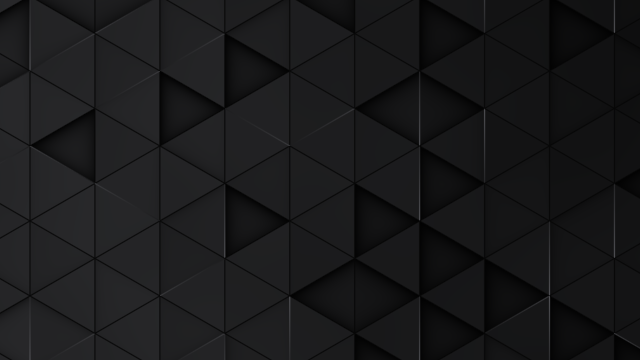
Give the GLSL for this pattern, as a Shadertoy shader.

```glsl
const float SIDE = 0.2083;              // triangle side, in canvas heights
const float ALTITUDE = 0.8660254;       // altitude of a unit triangle
const vec2 GRID_ORIGIN = vec2(0.0833, 0.178);
const vec3 TINT = vec3(0.985, 0.99, 1.04);

float hash(vec3 p) {
    p = fract(p * vec3(0.1031, 0.1030, 0.0973));
    p += dot(p, p.yzx + 33.33);
    return fract((p.x + p.y) * p.z);
}

vec2 gradientAt(vec2 cell) {
    float angle = 6.2831853 * hash(vec3(cell, 7.0));
    return vec2(cos(angle), sin(angle));
}

float gradientNoise(vec2 p) {
    vec2 i = floor(p), f = fract(p);
    vec2 u = f * f * f * (f * (f * 6.0 - 15.0) + 10.0);
    vec2 e = vec2(1.0, 0.0);
    float low = mix(dot(gradientAt(i), f), dot(gradientAt(i + e), f - e), u.x);
    float high = mix(dot(gradientAt(i + e.yx), f - e.yx),
                     dot(gradientAt(i + 1.0), f - 1.0), u.x);
    return mix(low, high, u.y);
}

// Most tiles stand near the same level, a few are sunk deeply
float tileHeight(vec3 id) {
    float r = hash(id + 19.0);
    return r < 0.19 ? 0.0 : 0.55 + 0.45 * r;
}

float lineMask(float d, float halfWidth, float pixel) {
    return 1.0 - smoothstep(halfWidth - 0.75 * pixel, halfWidth + 0.75 * pixel, d);
}

// Soft shadow cast over an edge by a taller neighbour
float edgeShadow(float d, float drop, float strength) {
    float reach = 0.045 + 0.085 * drop;
    return 1.0 - strength * smoothstep(0.0, 0.65, drop) * exp(-d / reach);
}

// Dark seam, or on some edges a fine glint fading along its length
vec3 drawSeam(vec3 color, float d, float along, vec3 key, float vertical, float pixel) {
    float seam = lineMask(d, 0.008, pixel);
    float chance = hash(key + 53.0);
    float glint = step(chance, mix(0.16, 0.24, vertical));
    float fade = mix(0.45, 1.0, hash(key + 5.0) < 0.5 ? along : 1.0 - along);
    vec3 glintColor = TINT * mix(0.24, 0.36, vertical) * fade;
    return mix(color, mix(vec3(0.022), glintColor, glint), seam * 0.85);
}

// Broad light falling off to the right and into the top right corner
float ambientLight(vec2 uv, float aspect) {
    float x = uv.x / aspect;
    float light = mix(0.154, 0.077, smoothstep(-0.05, 1.05, x));
    light *= 1.0 - 0.3 * smoothstep(0.55, 1.15, x) * smoothstep(0.2, 1.1, uv.y);
    return light * (1.0 + 0.1 * gradientNoise(uv * 2.5));
}

void mainImage(out vec4 fragColor, in vec2 fragCoord) {
    vec2 uv = fragCoord / iResolution.y;
    float pixel = 1.0 / (iResolution.y * SIDE);

    // Skewed lattice, each cell split into two triangles
    vec2 p = (uv - GRID_ORIGIN) / SIDE;
    float column = p.x / ALTITUDE;
    vec2 lattice = vec2(column, p.y - 0.5 * column);
    vec2 cell = floor(lattice), f = fract(lattice);
    float pointsLeft = step(1.0, f.x + f.y);
    float side = 2.0 * pointsLeft - 1.0;
    vec3 id = vec3(cell, pointsLeft);
    vec3 edges = vec3(f, 1.0 - f.x - f.y);
    edges = ALTITUDE * mix(edges, vec3(1.0 - f, f.x + f.y - 1.0), pointsLeft);

    // Tile face, slightly brighter toward its right
    float height = tileHeight(id);
    float face = 0.93 + 0.1 * hash(id) + 0.1 * (f.x - 0.5);
    face *= mix(0.88, 1.0, smoothstep(0.0, 0.6, height));
    float light = ambientLight(uv, iResolution.x / iResolution.y) * face;

    // Left and upper edges cast the strongest shadows
    vec3 strength = mix(vec3(0.85, 0.5, 0.9), vec3(0.55, 0.9, 0.6), pointsLeft);
    for (int i = 0; i < 3; i++) {
        vec2 stepTo = side * vec2(i == 0, i == 1);
        vec3 neighbour = vec3(cell + stepTo, 1.0 - pointsLeft);
        float drop = max(tileHeight(neighbour) - height, 0.0);
        light *= edgeShadow(edges[i], drop, strength[i]);
    }

    vec3 color = TINT * light;
    for (int i = 0; i < 3; i++) {
        vec2 stepTo = side * vec2(i == 0, i == 1);
        vec3 key = vec3(2.0 * cell + stepTo, 1.0);
        float vertical = i == 0 ? 1.0 : 0.0;
        float along = i == 0 ? f.y : f.x;
        color = drawSeam(color, edges[i], along, key, vertical, pixel);
    }
    fragColor = vec4(color, 1.0);
}
```
